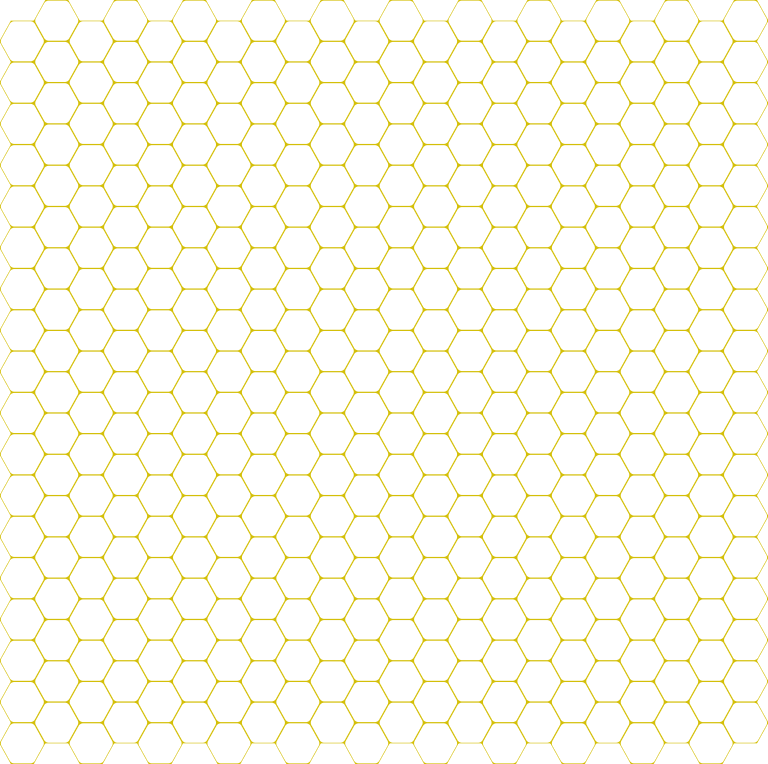
This pattern is drawn by a WebGL 1 fragment shader. Its source:

```glsl
precision highp float;

uniform vec2 u_resolution;

const vec2 CELLS = vec2(22.0, 18.0);       // columns, rows
const vec2 PITCHES = vec2(22.3, 18.5);     // cell pitches across the canvas
const float FIRST_COLUMN = 0.648;          // centre of column 0, in pitches
const float HALF_LINE = 0.0008;            // in canvas heights
const float CORNER_RADIUS = 0.0069;
const vec3 PAPER = vec3(1.0);
const vec3 INK = vec3(0.83, 0.75, 0.03);

float segmentDistance(vec2 p, vec2 a, vec2 b) {
  vec2 ab = b - a;
  return length(p - a - ab * clamp(dot(p - a, ab) / dot(ab, ab), 0.0, 1.0));
}

// Signed distance to a flat-topped hexagon, inset and then rounded.
float hexDistance(vec2 p, float side, float halfHeight, float inset, float radius) {
  vec2 normal = normalize(vec2(halfHeight, 0.5 * side));
  float margin = inset + radius;
  float top = halfHeight - margin;
  vec2 tip = vec2(side - margin / normal.x, 0.0);
  vec2 corner = vec2(tip.x - top * normal.y / normal.x, top);

  vec2 q = abs(p);
  float outside = max(q.y - top, dot(q - tip, normal));
  float edge = min(segmentDistance(q, tip, corner),
                   segmentDistance(q, vec2(0.0, top), corner));
  return (outside > 0.0 ? edge : -edge) - radius;
}

float coverage(float distance, float pixel) {
  return clamp(0.5 - distance / pixel, 0.0, 1.0);
}

// Ink between the cell border and its rounded opening.
float cellOutline(vec2 p, vec2 pitch, float pixel) {
  float side = pitch.x * 2.0 / 3.0;
  float halfHeight = 0.5 * pitch.y;
  float border = hexDistance(p, side, halfHeight, 0.0, 0.0);
  float opening = hexDistance(p, side, halfHeight, HALF_LINE, CORNER_RADIUS);
  return coverage(border, pixel) - coverage(opening, pixel);
}

float insideGrid(vec2 cell, vec2 count) {
  vec2 inside = step(vec2(-0.5), cell) * step(cell, count - 0.5);
  return inside.x * inside.y;
}

// Sum nearby cells, so outer borders carry only half a line.
float honeycomb(vec2 p, vec2 pitch, float pixel) {
  float nearestColumn = floor(p.x / pitch.x - FIRST_COLUMN + 0.5);
  float ink = 0.0;
  for (int i = -1; i <= 1; i++) {
    float column = nearestColumn + float(i);
    float stagger = 0.5 * mod(column, 2.0);
    float nearestRow = floor(p.y / pitch.y - stagger);
    for (int j = -1; j <= 1; j++) {
      vec2 cell = vec2(column, nearestRow + float(j));
      vec2 centre = (cell + vec2(FIRST_COLUMN, 0.5 + stagger)) * pitch;
      ink += insideGrid(cell, CELLS) * cellOutline(p - centre, pitch, pixel);
    }
  }
  return min(ink, 1.0);
}

void main() {
  float pixel = 1.0 / u_resolution.y;
  vec2 p = gl_FragCoord.xy * pixel;
  vec2 pitch = vec2(u_resolution.x * pixel, 1.0) / PITCHES;
  gl_FragColor = vec4(mix(PAPER, INK, honeycomb(p, pitch, pixel)), 1.0);
}
```
